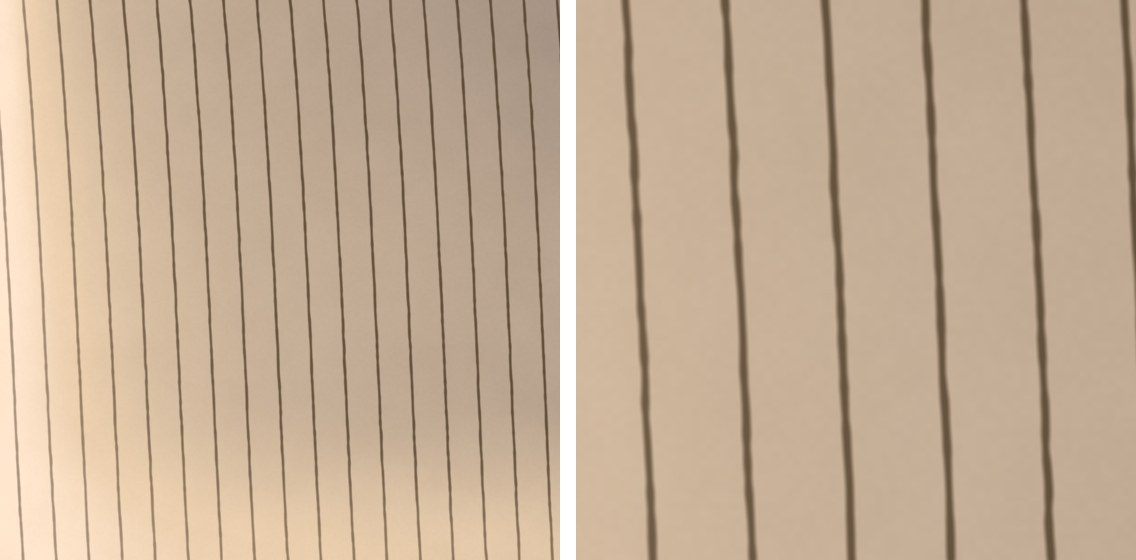
Left: the whole. Right: its middle third, enlarged.
This pattern is drawn by a three.js fragment shader. Its source:

```glsl
// Warm lit paper ruled with slanting, slightly bowed thin brown lines
#define TOP_START 0.0417
#define TOP_PITCH 0.05955
#define BOTTOM_START 0.1003
#define BOTTOM_PITCH 0.0591
#define BOW 0.03
#define HALF_WIDTH 0.0023
#define SOFTNESS 0.0019
#define INK vec3(0.35, 0.28, 0.20)
#define SHADE vec3(0.64, 0.57, 0.51)
#define WARM vec3(0.92, 0.81, 0.68)
#define GLOW vec3(1.0, 0.90, 0.80)

varying vec2 vUv;

float hash(vec2 p) {
  vec3 q = fract(p.xyx * 0.1031);
  q += dot(q, q.yzx + 33.33);
  return fract((q.x + q.y) * q.z);
}

float noise(vec2 p) {
  vec2 i = floor(p);
  vec2 f = fract(p);
  f = f * f * (3.0 - 2.0 * f);
  return mix(mix(hash(i), hash(i + vec2(1.0, 0.0)), f.x),
             mix(hash(i + vec2(0.0, 1.0)), hash(i + 1.0), f.x), f.y);
}

// Brightness of the paper: light from the left edge and from below
float paperTone(vec2 p) {
  float dim = 1.0 - mix(0.82, 0.72, p.x);
  dim += 0.07 * p.x * smoothstep(0.5, 1.0, p.y);
  float reach = mix(0.30, 0.09, p.y);
  float sideLight = exp(-pow(p.x / reach, 1.4));
  float lowLight = 1.0 - smoothstep(0.0, 0.30, p.y);
  return 1.0 - dim * (1.0 - sideLight) * (1.0 - 0.6 * lowLight);
}

vec3 paperColor(float tone) {
  vec3 c = mix(SHADE, WARM, clamp((tone - SHADE.r) / (WARM.r - SHADE.r), 0.0, 1.0));
  return mix(c, GLOW, smoothstep(WARM.r, 1.0, tone));
}

// Coverage of the ruled lines, with a small wobble and uneven width
float ruledLines(vec2 p) {
  float drop = 1.0 - p.y;
  float start = mix(TOP_START, BOTTOM_START, drop) + BOW * drop * p.y * p.y;
  float pitch = mix(TOP_PITCH, BOTTOM_PITCH, drop);
  float k = (p.x - start) / pitch;
  float id = floor(k + 0.5);
  float wobble = 0.0010 * (noise(vec2(id * 7.0 + 200.0, p.y * 45.0)) - 0.5);
  float d = abs((k - id) * pitch + wobble);
  float w = HALF_WIDTH + 0.0007 * (noise(vec2(id * 5.0 + 300.0, p.y * 110.0)) - 0.5);
  return 1.0 - smoothstep(w - SOFTNESS, w + SOFTNESS, d);
}

void main() {
  float tone = paperTone(vUv);

  // Faint mottling and fine grain
  float mottle = noise(vUv * 14.0) + 0.5 * noise(vUv * 45.0 + 50.0) - 0.75;
  float grain = noise(vUv * 230.0 + 90.0) - 0.5;
  vec3 color = paperColor(tone) + 0.014 * mottle + 0.010 * grain;

  // Ink washes out where the light is strong
  float strength = mix(0.95, 0.52, smoothstep(0.70, 1.0, tone));
  color = mix(color, INK, strength * ruledLines(vUv));

  gl_FragColor = vec4(color, 1.0);
}
```
